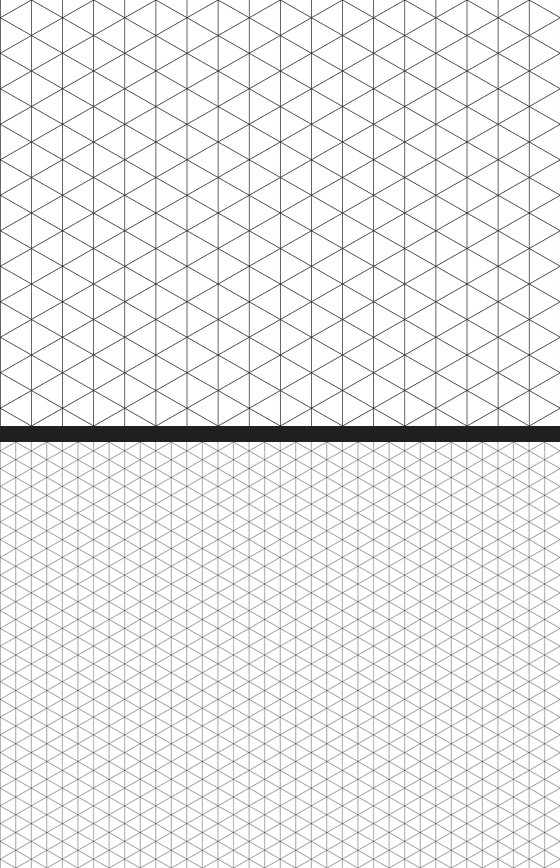
Top, the tile; bottom, the same tile 2 across and 2 down.
Give the GLSL for this pattern, as a WebGL 2 fragment shader.

```glsl
#version 300 es
precision highp float;
// Isometric grid: thin dark lines forming a seamless triangle lattice on white.

uniform vec2 u_resolution;
out vec4 fragColor;

const vec2 CELLS = vec2(18.0, 12.0);    // columns (even, so it tiles) and rows
const float LINE_WIDTH = 0.00165;       // fraction of canvas height
const float GRID_SHIFT = 0.0006;        // fraction of canvas width
const vec3 PAPER = vec3(1.0);
const vec3 INK = vec3(0.14);

// Distance from a coordinate to its nearest whole number.
float nearestWhole(float t) {
    return abs(fract(t + 0.5) - 0.5);
}

// Share of a pixel covered by a line whose centre is dist away.
float lineCoverage(float dist, float width, float pixel) {
    float inner = max(dist - 0.5 * pixel, -0.5 * width);
    float outer = min(dist + 0.5 * pixel, 0.5 * width);
    return clamp((outer - inner) / pixel, 0.0, 1.0);
}

// Ink coverage of the three line families; cell is one cell's size.
float triangleGrid(vec2 grid, vec2 cell, float width, float pixel) {
    // Diagonals climb half a row per column.
    float slope = 0.5 * cell.y / cell.x;
    float diagonalScale = cell.y * inversesqrt(1.0 + slope * slope);

    float vertical = nearestWhole(grid.x) * cell.x;
    float rising = nearestWhole(grid.y - 0.5 * grid.x + 0.5) * diagonalScale;
    float falling = nearestWhole(grid.y + 0.5 * grid.x + 0.5) * diagonalScale;

    // Overlaid strokes darken slightly where they cross.
    float bare = 1.0 - lineCoverage(vertical, width, pixel);
    bare *= 1.0 - lineCoverage(rising, width, pixel);
    bare *= 1.0 - lineCoverage(falling, width, pixel);
    return 1.0 - bare;
}

void main() {
    vec2 uv = gl_FragCoord.xy / u_resolution;
    float aspect = u_resolution.x / u_resolution.y;
    float pixel = 1.0 / u_resolution.y;

    vec2 grid = (uv - vec2(GRID_SHIFT, 0.0)) * CELLS;
    vec2 cell = vec2(aspect, 1.0) / CELLS;

    float ink = triangleGrid(grid, cell, LINE_WIDTH, pixel);
    fragColor = vec4(mix(PAPER, INK, ink), 1.0);
}
```
